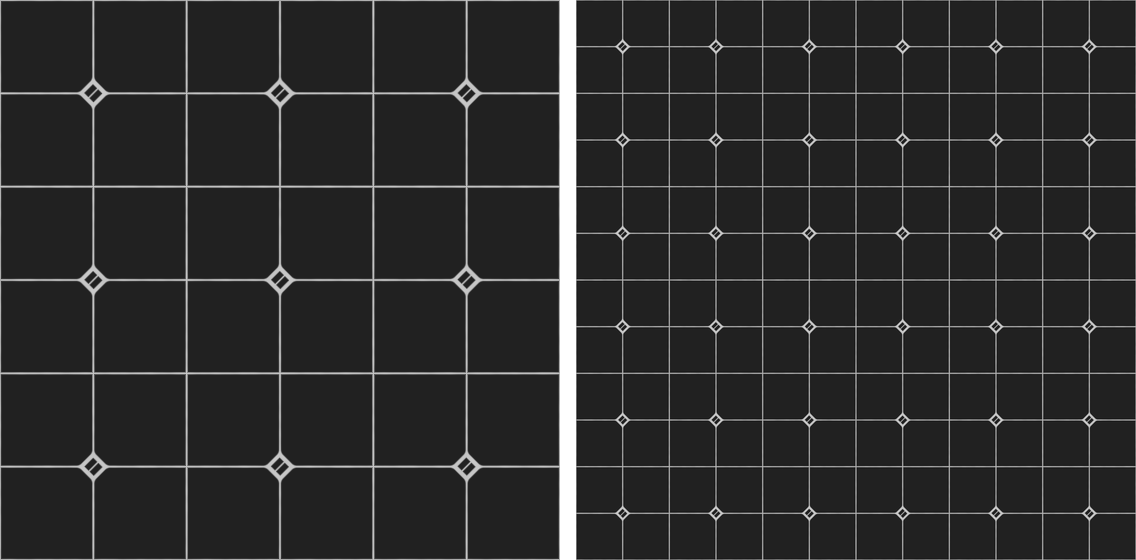
Left: one tile. Right: repeated 2 by 2.
Reproduce this pattern procedurally as a WebGL 2 fragment shader.

```glsl
#version 300 es
precision highp float;

uniform vec2 u_resolution;
out vec4 fragColor;

const float TAU = 6.2831853;

float hash(vec2 cell) {
    return fract(sin(dot(cell, vec2(12.99, 78.23))) * 437.58);
}

float smoothMin(float a, float b, float k) {
    float h = max(k - abs(a - b), 0.0) / k;
    return min(a, b) - 0.25 * k * h * h;
}

float roundedBox(vec2 p, vec2 halfSize, float radius) {
    vec2 d = abs(p) - halfSize + radius;
    return length(max(d, 0.0)) + min(max(d.x, d.y), 0.0) - radius;
}

// Layered sines with whole frequencies, so they wrap on the canvas
float wobble(vec2 uv) {
    return 0.5 * sin(TAU * (17.0 * uv.x + 5.0 * uv.y))
         + 0.3 * sin(TAU * (11.0 * uv.x - 29.0 * uv.y) + 1.3)
         + 0.2 * sin(TAU * (43.0 * uv.x + 37.0 * uv.y) + 2.1);
}

void main() {
    vec2 uv = gl_FragCoord.xy / u_resolution;
    vec2 p = uv * 3.0;
    vec2 q = fract(p) - 0.5;
    float soft = max(0.0045, 2.8 / min(u_resolution.x, u_resolution.y));
    float wear = wobble(uv);

    // Thin grid, two lines per repeat each way
    vec2 toLine = abs(fract(p * 2.0 + 0.5) - 0.5) * 0.5;
    float grid = min(toLine.x, toLine.y) - 0.0052 - 0.0003 * wear;

    // Diamond that flares into the lines through its corners
    float diamond = (abs(q.x) + abs(q.y) - 0.08) * 0.7071;
    float shape = smoothMin(grid, diamond, 0.012);
    float ink = 1.0 - smoothstep(-soft, soft, shape);

    // Two dark bars beside a diagonal stripe, slightly shifted per repeat
    vec2 r = vec2(q.x + q.y, q.x - q.y) * 0.7071;
    r.y += 0.002 * (hash(floor(p)) - 0.5);
    float bars = roundedBox(vec2(r.x, abs(r.y) - 0.0195), vec2(0.033, 0.0155), 0.003);
    ink *= smoothstep(-soft, soft, bars);

    vec3 ground = vec3(0.13);
    vec3 paint = vec3(0.775 + 0.012 * wear);
    fragColor = vec4(mix(ground, paint, ink), 1.0);
}
```
